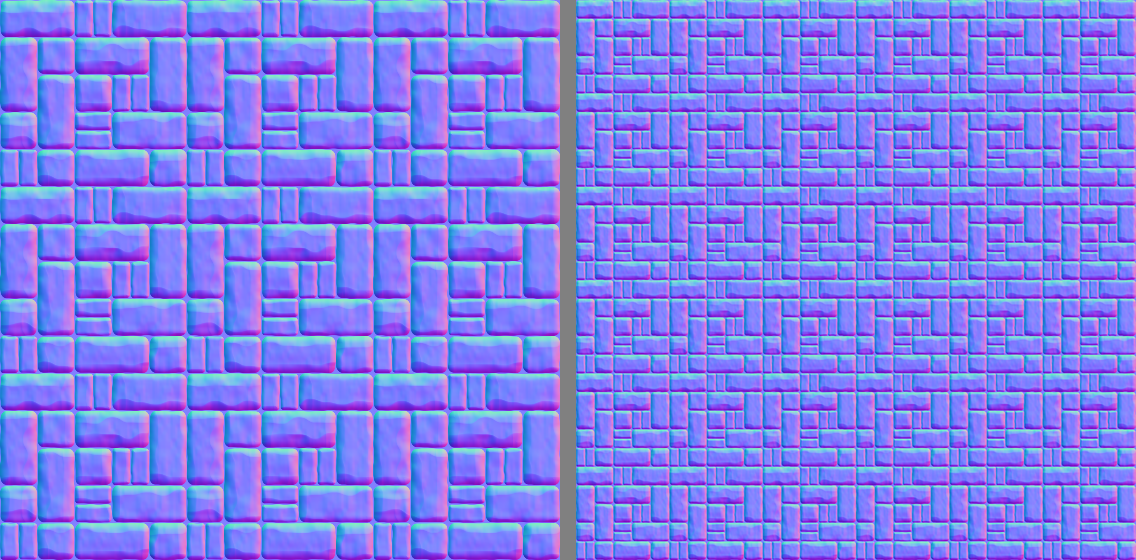
Left: one tile. Right: repeated 2 by 2.
Write a Shadertoy shader that draws this texture map.

```glsl
const float REPEATS = 3.0;
const float CELLS = 5.0;
const float HALF_GAP = 0.013;
const vec3 FLAT_NORMAL = vec3(0.0, 0.0, 1.0);

// Cell kinds: 0 single, 1-2 wide left/right, 3-4 tall top/bottom,
// 5 split into columns, 6 split into rows. Top row first.
const int LAYOUT[25] = int[25](
    1, 2, 5, 1, 2,
    3, 0, 1, 2, 3,
    4, 3, 0, 5, 4,
    0, 4, 6, 1, 2,
    5, 0, 1, 2, 0);

vec4 hash4(vec2 p) {
    vec4 h = fract(p.xyxy * vec4(0.1031, 0.1030, 0.0973, 0.1099));
    h += dot(h, h.wzxy + 33.33);
    return fract((h.xxyz + h.yzzw) * h.zywx);
}

float valueNoise(vec2 p) {
    vec2 i = floor(p), f = p - i;
    f = f * f * f * (f * (f * 6.0 - 15.0) + 10.0);
    float low = mix(hash4(i).x, hash4(i + vec2(1, 0)).x, f.x);
    float high = mix(hash4(i + vec2(0, 1)).x, hash4(i + vec2(1, 1)).x, f.x);
    return mix(low, high, f.y) - 0.5;
}

// Centre in xy and half size in zw of the stone covering p.
vec4 findStone(vec2 p) {
    vec2 cell = min(floor(p), CELLS - 1.0);
    vec2 corner = cell, size = vec2(1.0);
    vec2 halfStep = 0.5 * step(0.5, p - cell);
    int kind = LAYOUT[int((CELLS - 1.0 - cell.y) * CELLS + cell.x)];
    if (kind == 1 || kind == 2) {
        size.x = 2.0;
        corner.x -= float(kind - 1);
    } else if (kind == 3 || kind == 4) {
        size.y = 2.0;
        corner.y -= float(4 - kind);
    } else if (kind == 5) {
        size.x = 0.5;
        corner.x += halfStep.x;
    } else if (kind == 6) {
        size.y = 0.5;
        corner.y += halfStep.y;
    }
    return vec4(corner + 0.5 * size, 0.5 * size);
}

// Distance inward from a rounded rectangle.
float insideDistance(vec2 q, vec2 halfSize, float radius) {
    vec2 a = abs(q) - halfSize + radius;
    return radius - length(max(a, 0.0)) - min(max(a.x, a.y), 0.0);
}

float stoneEdge(vec2 q, vec2 halfSize, vec2 offset) {
    float radius = 0.32 * min(halfSize.x, halfSize.y);
    float wobble = 0.025 * valueNoise(q * 5.0 + offset);
    return insideDistance(q, halfSize - HALF_GAP, radius) + wobble;
}

float stoneHeight(vec2 q, vec2 halfSize, vec4 random, vec2 offset) {
    float thickness = 2.0 * min(halfSize.x, halfSize.y);

    // Rounded rim
    float rim = 0.21 * pow(thickness, 0.7);
    float t = min(stoneEdge(q, halfSize, offset) / rim, 1.0);
    float height = 0.47 * rim * (1.0 - pow(1.0 - t, 3.0));

    // Worn chamfers: right, top, left, bottom
    float wear = valueNoise(q * 2.3 + offset.yx);
    vec4 sides = vec4(halfSize - q, halfSize + q);
    vec4 reach = thickness * (0.06 + 0.28 * random + 0.22 * wear);
    vec4 cut = max(reach - sides, 0.0);
    height -= dot(vec4(0.34, 0.5, 0.4, 0.6), cut * cut / (cut + 0.06));

    // Hewn face
    vec2 tilt = (random.xy - random.zw) * 0.06;
    height += dot(q, tilt) + 0.055 * valueNoise(q * vec2(2.8, 2.2) + offset);
    height += 0.012 * valueNoise(q * vec2(8.0, 5.0) + offset.yx);
    return height;
}

vec3 stoneNormal(vec2 q, vec2 halfSize, vec4 random, vec2 offset) {
    vec2 e = vec2(0.006, 0.0);
    float dx = stoneHeight(q + e.xy, halfSize, random, offset)
             - stoneHeight(q - e.xy, halfSize, random, offset);
    float dy = stoneHeight(q + e.yx, halfSize, random, offset)
             - stoneHeight(q - e.yx, halfSize, random, offset);
    return normalize(vec3(-dx, -dy, 2.0 * e.x));
}

void mainImage(out vec4 fragColor, in vec2 fragCoord) {
    vec2 p = fract(fragCoord / iResolution.xy * REPEATS) * CELLS;
    float pixel = REPEATS * CELLS / min(iResolution.x, iResolution.y);

    vec4 stone = findStone(p);
    vec4 random = hash4(stone.xy * 8.0 + 3.0);
    vec2 offset = 20.0 + floor(random.xy * 60.0) + random.zw;
    vec2 q = p - stone.xy;

    // Flat joint between stones
    float edge = stoneEdge(q, stone.zw, offset);
    float coverage = smoothstep(-0.5 * pixel, 0.5 * pixel, edge);
    vec3 normal = stoneNormal(q, stone.zw, random, offset);
    normal = normalize(mix(FLAT_NORMAL, normal, coverage));
    fragColor = vec4(0.5 + 0.5 * normal, 1.0);
}
```
